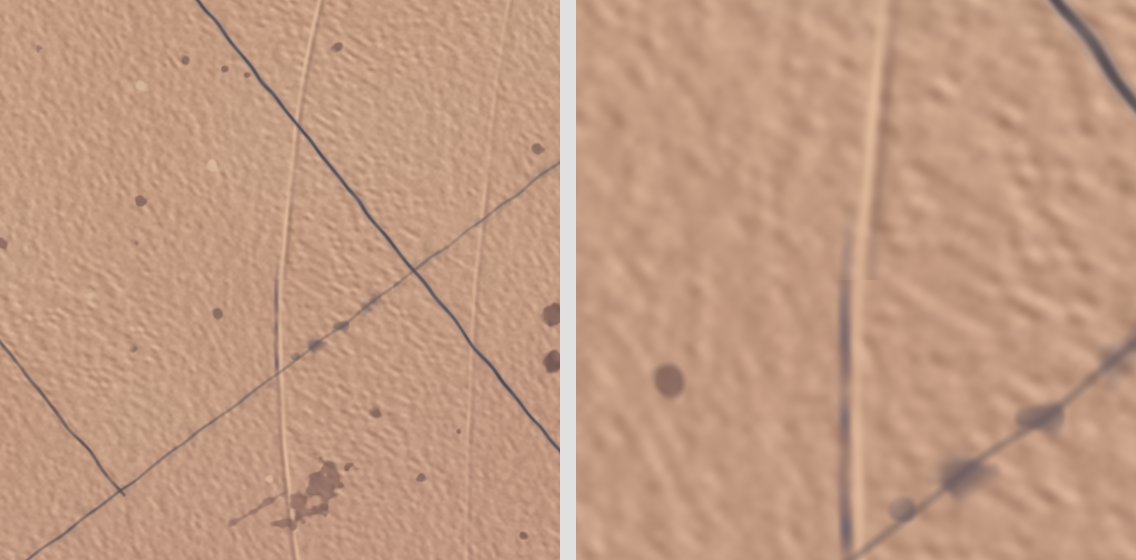
Left, the full canvas; right, a detail of the centre.
This texture is drawn by a three.js fragment shader. Its source:

```glsl
// Worn tan leather: embossed directional grain crossed by dark scratches,
// two pale raised creases, a ragged smudge and scattered specks.
// Grain is the slope of stretched value noise; marks are distance fields.

varying vec2 vUv;

float hash(vec2 p) {
  vec3 q = fract(vec3(p.xyx) * 0.1031);
  q += dot(q, q.yzx + 33.33);
  return fract((q.x + q.y) * q.z);
}

float noise(vec2 p) {
  vec2 i = floor(p), f = fract(p);
  f = f * f * (3.0 - 2.0 * f);
  return mix(mix(hash(i), hash(i + vec2(1.0, 0.0)), f.x),
             mix(hash(i + vec2(0.0, 1.0)), hash(i + 1.0), f.x), f.y);
}

float segmentDistance(vec2 p, vec2 a, vec2 b) {
  vec2 ab = b - a;
  return length(p - a - ab * clamp(dot(p - a, ab) / dot(ab, ab), 0.0, 1.0));
}

float cover(float d, float radius, float soft) {
  return 1.0 - smoothstep(radius - soft, radius + soft, d);
}

// Lit slope of short fibres running along the given angle
float fibres(vec2 p, float angle) {
  float c = cos(angle), s = sin(angle);
  vec2 q = vec2(c * p.x + s * p.y, c * p.y - s * p.x) * vec2(72.0, 125.0) + 40.0;
  return noise(q) - noise(q + vec2(0.25, 0.95));
}

// Pale crest with a shadow on one side; d is the signed sideways distance
vec3 crease(vec3 color, float d, float width, float strength, float side) {
  float crest = exp(-d * d / (width * width));
  float e = d - side * width * 2.1;
  float shade = exp(-e * e / (width * width * 1.4));
  color = mix(color, vec3(0.56, 0.42, 0.37), shade * strength * 0.55);
  return mix(color, vec3(0.89, 0.74, 0.62), crest * strength);
}

void main() {
  vec2 uv = vUv;
  vec3 ink = vec3(0.30, 0.27, 0.29);
  vec3 stain = vec3(0.42, 0.31, 0.30);

  // Hide tone: yellower at the top, pinker toward the bottom and right
  float tone = noise(uv * 4.0 + 7.0) - 0.5;
  vec3 color = mix(vec3(0.752, 0.588, 0.500), vec3(0.768, 0.617, 0.515),
                   smoothstep(0.0, 0.9, uv.y + 0.25 - 0.3 * uv.x));
  color += tone * vec3(0.015, 0.025, 0.025);

  // Grain whose direction drifts across the hide
  vec2 warped = uv + 0.006 * vec2(noise(uv * 22.0), noise(uv * 22.0 + 50.0));
  float drift = smoothstep(0.3, 0.7, noise(uv * 5.0 + 3.0));
  float grain = mix(fibres(warped, -0.55), fibres(warped, -1.0), drift * 0.7);
  grain += 0.35 * (noise(uv * 170.0) - 0.5);
  color += grain * vec3(0.105, 0.105, 0.098);

  // Raised creases, bowed sideways
  float wobble = 0.004 * (noise(vec2(uv.y * 14.0, 2.0)) - 0.5);
  float bow = 0.501 + 0.19 * (uv.y - 0.4) * (uv.y - 0.4) + wobble;
  float side = uv.y > 0.5 ? 1.0 : -1.0;
  float wear = 0.45 + 0.5 * noise(vec2(uv.y * 18.0, 9.0));
  color = crease(color, uv.x - bow, 0.0036, wear, side);
  float faint = 0.15 + 0.4 * noise(vec2(uv.y * 20.0, 31.0));
  color = crease(color, uv.x - 0.83 - 0.077 * uv.y * uv.y - wobble, 0.0035, faint, 1.0);
  float dirt = cover(abs(uv.x - bow + 0.008), 0.003, 0.003);
  dirt *= smoothstep(0.3, 0.36, uv.y) * (1.0 - smoothstep(0.46, 0.56, uv.y));
  color = mix(color, vec3(0.43, 0.38, 0.42), dirt * noise(uv * 60.0));

  // Long scratches with soft grey-blue borders
  vec2 jitter = 0.005 * vec2(noise(uv * 26.0) - 0.5, noise(uv * 26.0 + 80.0) - 0.5);
  vec2 p = uv + jitter;
  float patchy = noise(uv * 55.0 + 12.0);
  float steep = segmentDistance(p, vec2(0.345, 1.01), vec2(1.01, 0.178));
  color = mix(color, vec3(0.57, 0.52, 0.53), 0.6 * cover(steep, 0.005, 0.004));
  color = mix(color, ink, (0.65 + 0.3 * patchy) * cover(steep, 0.0027, 0.0022));

  float shortCut = segmentDistance(p, vec2(-0.01, 0.402), vec2(0.222, 0.115));
  color = mix(color, ink, (0.5 + 0.4 * patchy) * cover(shortCut, 0.0028, 0.0028));

  float rising = segmentDistance(p, vec2(0.04, -0.008), vec2(1.01, 0.719));
  float fade = mix(0.85, 0.5, smoothstep(0.1, 0.6, uv.x));
  color = mix(color, vec3(0.34, 0.31, 0.33),
              fade * (0.55 + 0.45 * patchy) * cover(rising, 0.0025, 0.0026));
  float scuff = cover(rising, 0.011, 0.009) * smoothstep(0.48, 0.75, patchy);
  scuff *= 0.25 + 0.75 * cover(abs(uv.x - 0.58), 0.08, 0.07);
  color = mix(color, vec3(0.41, 0.35, 0.37), 0.7 * scuff);

  // Ragged smudge with a thin tail
  float ragged = noise(uv * 48.0 + 5.0) * 0.6 + noise(uv * 105.0) * 0.4;
  float body = segmentDistance(uv, vec2(0.525, 0.08), vec2(0.588, 0.15));
  float tail = segmentDistance(p, vec2(0.415, 0.068), vec2(0.51, 0.12));
  float smudge = cover(body + (ragged - 0.5) * 0.085, 0.019, 0.011);
  smudge = max(smudge, 0.7 * cover(tail + (ragged - 0.5) * 0.015, 0.004, 0.004));
  color = mix(color, stain, 0.72 * smudge * (0.6 + 0.4 * patchy));

  // Two blots on the right edge
  for (int i = 0; i < 2; i++) {
    vec2 center = vec2(0.988, 0.434 - 0.076 * float(i));
    float d = length((uv - center) * vec2(1.0, 0.85)) + (ragged - 0.5) * 0.014;
    color = mix(color, stain, (0.5 + 0.35 * patchy) * cover(d, 0.017, 0.004));
  }

  // Scattered specks, every fourth one a pale scuff
  for (int i = 0; i < 20; i++) {
    float k = float(i);
    vec2 center = vec2(hash(vec2(k, 3.7)), hash(vec2(k, 19.3)));
    float radius = 0.003 + 0.006 * hash(vec2(k, 41.1));
    float d = length(uv - center) + (ragged - 0.5) * 0.02;
    bool pale = mod(k, 4.0) < 0.5;
    color = mix(color, pale ? vec3(0.87, 0.75, 0.63) : stain,
                (pale ? 0.7 : 0.6) * cover(d, radius, 0.004));
  }

  gl_FragColor = vec4(color, 1.0);
}
```
